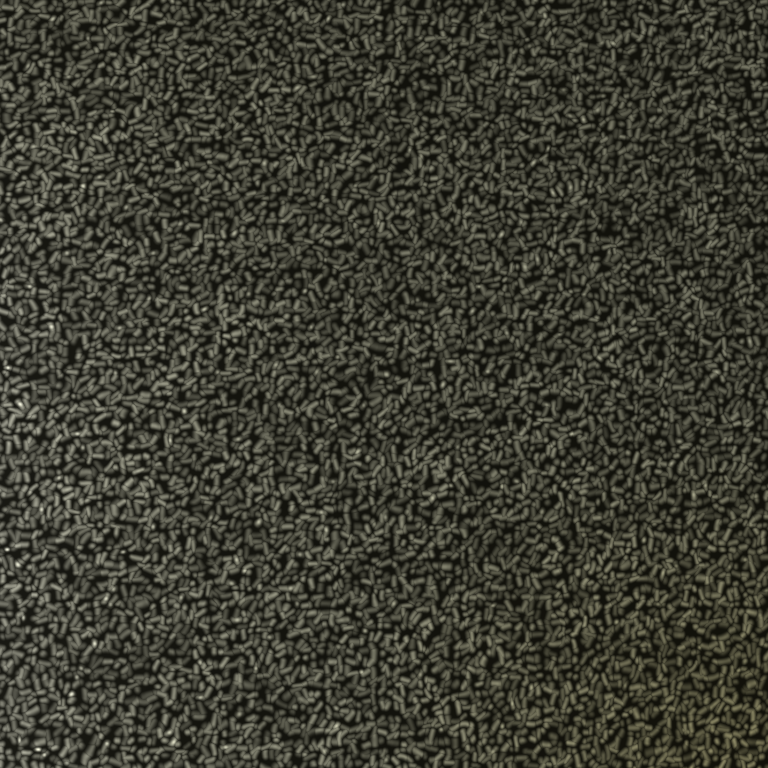
Give the GLSL for this texture, as a three.js fragment shader.

```glsl
// Draws a dark olive-grey pebbled surface of short, soft, randomly turned grains.
varying vec2 vUv;

#define GRAINS 94.0         // grains across the canvas
#define SPREAD 0.07         // how much finer grains get to the upper right
#define RADIUS 0.61         // grain half-width, in cells
#define MAX_HALF_LENGTH 0.55
#define LEAN 0.85           // mean grain direction, radians
#define LEAN_RANGE 2.5
#define GROOVE_LEVEL 0.065  // brightness between the grains
#define GRAIN_LEVEL 0.335   // brightness added on the crests
#define MOTTLE 0.38         // strength of the broad dark patches
#define GLINT_SHARE 0.035

float hash(vec2 p) {
  return fract(sin(dot(p, vec2(127.1, 311.7))) * 43758.5453);
}

float valueNoise(vec2 p) {
  vec2 cell = floor(p);
  vec2 f = fract(p);
  f = f * f * (3.0 - 2.0 * f);
  float low = mix(hash(cell), hash(cell + vec2(1.0, 0.0)), f.x);
  float high = mix(hash(cell + vec2(0.0, 1.0)), hash(cell + vec2(1.0, 1.0)), f.x);
  return mix(low, high, f.y);
}

// Returns the height of the topmost grain (x) and the glint on it (y).
vec2 grainField(vec2 p) {
  vec2 home = floor(p);
  vec2 light = normalize(vec2(-0.6, 0.8));
  float height = 0.0;
  float glint = 0.0;
  for (int j = -2; j <= 2; j++) {
    for (int i = -2; i <= 2; i++) {
      vec2 cell = home + vec2(float(i), float(j));
      vec2 jitter = vec2(hash(cell), hash(cell + 37.2));
      vec2 offset = p - cell - mix(vec2(0.08), vec2(0.92), jitter);

      // Distance to a short rounded stroke
      float angle = LEAN + LEAN_RANGE * (hash(cell + 11.7) - 0.5);
      vec2 axis = vec2(cos(angle), sin(angle));
      float halfLength = MAX_HALF_LENGTH * hash(cell + 71.3);
      float along = clamp(dot(offset, axis), -halfLength, halfLength);
      vec2 side = offset - axis * along;
      float crest = 1.0 - smoothstep(0.0, RADIUS, length(side));

      // Each grain has its own tone and a lighter upper flank
      float tone = mix(0.55, 1.25, hash(cell + 53.9));
      height = max(height, crest * tone * (1.0 + 0.35 * dot(side, light)));

      float isGlint = step(1.0 - GLINT_SHARE, hash(cell + 91.4));
      glint = max(glint, isGlint * (1.0 - smoothstep(0.0, 0.42, length(offset))));
    }
  }
  return vec2(height, glint);
}

void main() {
  // Grains grow slightly coarser toward the lower left, with a gentle bend
  vec2 p = GRAINS * (vUv + SPREAD * vUv * vUv);
  p += 0.5 * vec2(valueNoise(p * 0.6), valueNoise(p * 0.6 + 19.3));
  vec2 grain = grainField(p);

  // Broad light from the left, plus mottling at two scales
  float leftGlow = exp(-3.5 * vUv.x) * (1.0 - 0.65 * smoothstep(0.5, 1.0, vUv.y));
  float light = 0.99 + 0.3 * leftGlow - 0.12 * vUv.x * vUv.y;
  float patches = 0.6 * valueNoise(p * 0.28) + 0.4 * valueNoise(p * 0.11 + 7.1);
  light *= 1.0 + MOTTLE * (patches - 0.5);
  light *= 0.9 + 0.2 * valueNoise(p * 2.1 + 41.0);

  float level = GROOVE_LEVEL + GRAIN_LEVEL * grain.x * light;
  level += 0.03 * leftGlow + grain.y * (0.16 + 0.25 * leftGlow);

  // Olive tint: neutral near the left edge, warmer at the lower right
  vec3 color = vec3(level, level, level * 0.88 - 0.015);
  float warmth = smoothstep(0.4, 1.0, vUv.x) * (1.0 - smoothstep(0.0, 0.5, vUv.y));
  color *= mix(vec3(1.0), vec3(1.05, 1.02, 0.88), warmth);
  color.b += 0.05 * level * leftGlow;
  gl_FragColor = vec4(clamp(color, 0.0, 1.0), 1.0);
}
```
